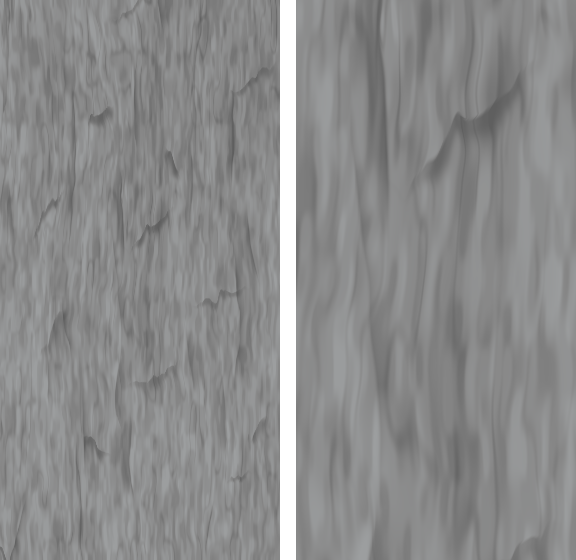
Left, the full canvas; right, a detail of the centre.
Reproduce this texture procedurally as a WebGL 2 fragment shader.

```glsl
#version 300 es
precision highp float;
// Weathered grey surface with a fine, upright fibrous grain.
// Stretched, sharpened noise makes the strands; looped distance functions
// add long leaning cracks and short, ragged diagonal breaks.

uniform vec2 u_resolution;
out vec4 fragColor;

const vec3 SHADOW = vec3(0.36, 0.36, 0.36);
const vec3 MID    = vec3(0.525, 0.525, 0.525);
const vec3 PALE   = vec3(0.61, 0.618, 0.622);
const float BASE_TONE = 0.66;        // 0 is shadow, 0.6 is mid, 1 is pale
const float STRAND_CONTRAST = 0.50;
const float PATCH_CONTRAST = 0.42;
const float LINE_DEPTH = 0.26;
const float CRACK_DEPTH = 0.56;
const float BREAK_DEPTH = 0.52;
const int CRACKS = 26;
const int BREAKS = 13;

float hash(vec2 p) {
    vec3 q = fract(p.xyx * 0.1031);
    q += dot(q, q.yzx + 33.33);
    return fract((q.x + q.y) * q.z);
}

float noise(vec2 p) {
    vec2 i = floor(p), f = fract(p);
    f = f * f * (3.0 - 2.0 * f);
    return mix(mix(hash(i), hash(i + vec2(1, 0)), f.x),
               mix(hash(i + vec2(0, 1)), hash(i + vec2(1, 1)), f.x), f.y);
}

float fbm(vec2 p) {
    float sum = 0.0, weight = 0.5;
    for (int i = 0; i < 4; i++) {
        sum += weight * noise(p);
        p = p * 2.03 + 17.7;
        weight *= 0.5;
    }
    return sum / 0.9375;
}

// Noise pushed towards two levels, giving flakes with firm edges
float flakes(vec2 p) {
    return smoothstep(0.25, 0.75, noise(p));
}

// Evenly spread, jittered centre of feature i out of count
vec2 scatter(float i, float count, float seed) {
    float x = fract(i * 0.618 + 0.25 * hash(vec2(i, seed)));
    float y = 2.0 * (i + hash(vec2(seed, i))) / count;
    return vec2(x, y);
}

// Long, nearly upright splits: crisp on one side, shaded on the other
float cracks(vec2 p) {
    float shade = 0.0;
    for (int k = 0; k < CRACKS; k++) {
        float i = float(k);
        vec2 q = p - scatter(i, float(CRACKS), 5.0);
        float halfLength = mix(0.10, 0.45, pow(hash(vec2(i, 11.0)), 1.4));
        float lean = 0.24 * (hash(vec2(i, 23.0)) - 0.65);
        float bend = 0.05 * (noise(vec2(p.y * 3.5, i * 7.3)) - 0.5)
                   + 0.010 * (noise(vec2(p.y * 17.0, i * 3.1)) - 0.5);
        float side = hash(vec2(i, 31.0)) < 0.5 ? -1.0 : 1.0;
        float d = side * (q.x - lean * q.y - bend);
        float taper = 1.0 - smoothstep(0.35, 1.0, abs(q.y) / halfLength);
        float soft = mix(0.005, 0.034, pow(hash(vec2(i, 43.0)), 2.0)) * (0.3 + 0.7 * taper);
        float profile = d > 0.0 ? exp(-d / soft) : exp(-d * d / 0.00001);
        float strength = mix(0.5, 1.0, hash(vec2(i, 59.0)));
        shade = max(shade, profile * taper * strength);
    }
    return shade;
}

// Short slanting breaks whose edges are torn along the grain
float breaks(vec2 p) {
    float shade = 0.0;
    float tear = 0.055 * (noise(vec2(p.x * 30.0, p.y * 7.0)) - 0.5)
               + 0.030 * (noise(vec2(p.x * 80.0, p.y * 12.0)) - 0.5);
    for (int k = 0; k < BREAKS; k++) {
        float i = float(k);
        vec2 q = p - scatter(i, float(BREAKS), 71.0);
        float angle = mix(0.35, 1.2, hash(vec2(i, 83.0)));
        if (hash(vec2(i, 97.0)) < 0.25) angle = -angle;
        vec2 dir = vec2(cos(angle), sin(angle));
        float along = dot(q, dir);
        float across = dot(q, vec2(-dir.y, dir.x)) + tear * dir.x;
        float halfLength = mix(0.05, 0.16, pow(hash(vec2(i, 101.0)), 1.5));
        float taper = 1.0 - smoothstep(0.4, 1.0, abs(along) / halfLength);
        float width = mix(0.008, 0.024, hash(vec2(i, 113.0))) * (0.35 + 0.65 * taper);
        float band = across > 0.0 ? 1.0 - smoothstep(0.0, 0.007, across - 0.4 * width)
                                  : exp(-across * across / (width * width));
        shade = max(shade, band * taper * mix(0.55, 1.0, hash(vec2(i, 127.0))));
    }
    return shade;
}

void main() {
    vec2 p = gl_FragCoord.xy / u_resolution.x;
    float crack = cracks(p);
    float broken = breaks(p);

    // Grain leans slowly, wriggles slightly and bends near damage
    vec2 g = p;
    g.x += 0.07 * (fbm(p * vec2(2.5, 1.3) + 3.0) - 0.5)
         + 0.007 * (noise(p * vec2(22.0, 18.0)) - 0.5)
         + 0.010 * (crack + broken);

    float strand = 0.42 * flakes(g * vec2(74.0, 10.0))
                 + 0.40 * flakes(g * vec2(118.0, 19.0) + 9.0)
                 + 0.18 * flakes(g * vec2(30.0, 2.2) + 31.0);
    float ridge = 1.0 - abs(2.0 * noise(g * vec2(56.0, 8.0) + 57.0) - 1.0);
    float lines = smoothstep(0.70, 1.0, ridge) * noise(g * vec2(18.0, 4.0) + 77.0);
    float patches = fbm(g * vec2(7.0, 1.2) + 41.0);

    // Combine the layers; grain fades inside the dark damage
    float damage = max(crack, broken);
    float tone = BASE_TONE + 0.06
               + STRAND_CONTRAST * (strand - 0.5) * (1.0 - 0.5 * damage)
               + PATCH_CONTRAST * (patches - 0.5)
               - LINE_DEPTH * lines * (1.0 - 0.6 * damage)
               - CRACK_DEPTH * crack - BREAK_DEPTH * broken * (1.0 - 0.5 * crack);
    tone = clamp(tone, 0.05, 1.0);
    vec3 color = tone < 0.6 ? mix(SHADOW, MID, tone / 0.6)
                            : mix(MID, PALE, (tone - 0.6) / 0.4);
    fragColor = vec4(color, 1.0);
}
```
